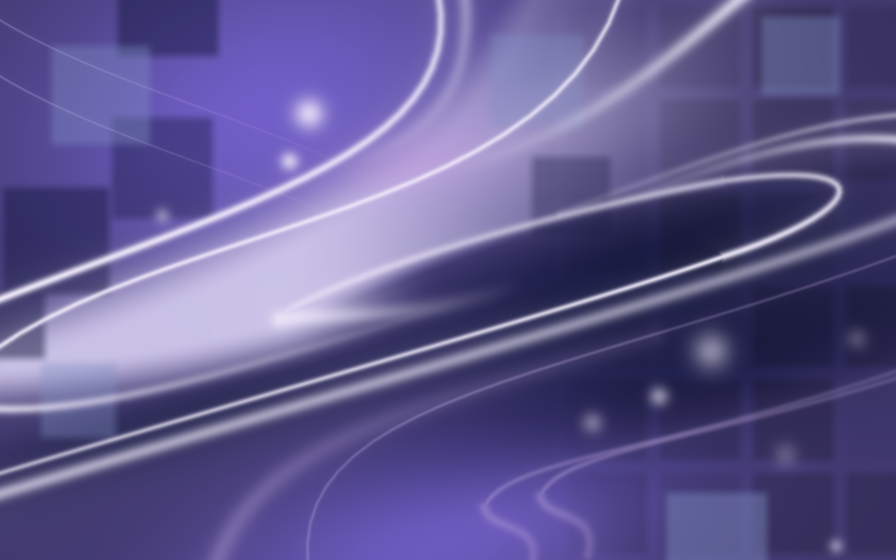
Reproduce this background procedurally as a WebGL 2 fragment shader.

```glsl
#version 300 es
precision highp float;
// Flowing ribbons of light over a violet haze with soft square tiles and sparks.
// The haze is built from tilted Gaussian blobs and curved edges; each ribbon
// is a glow around a cubic curve, with a brightness that changes along it.
uniform vec2 u_resolution;
out vec4 outColor;

const vec3 NIGHT = vec3(0.08, 0.09, 0.25);
const vec3 DUSK = vec3(0.25, 0.22, 0.43);
const vec3 VIOLET = vec3(0.44, 0.37, 0.78);
const vec3 LILAC = vec3(0.81, 0.78, 0.92);
const vec3 PINK = vec3(0.76, 0.6, 0.87);
const vec3 STEEL = vec3(0.5, 0.56, 0.77);
const vec3 WHITE = vec3(0.95, 0.93, 0.99);
const vec2 TILT = vec2(0.96, 0.28);

// Tiles: centre, half size, strength (negative is dark)
const vec4 TILES[] = vec4[](
  vec4(0.3, 0.99, 0.09, -0.5), vec4(0.29, 0.7, 0.09, -0.4),
  vec4(0.1, 0.57, 0.095, -0.5), vec4(0.18, 0.83, 0.088, 0.4),
  vec4(0.96, 0.855, 0.083, 0.35), vec4(1.43, 0.9, 0.07, 0.4),
  vec4(1.28, 0.03, 0.09, 0.45), vec4(0.02, 0.42, 0.06, -0.5),
  vec4(0.14, 0.285, 0.067, 0.35), vec4(1.02, 0.65, 0.07, -0.35));

// Sparks: centre, radius, strength
const vec4 SPARKS[] = vec4[](
  vec4(0.552, 0.797, 0.028, 0.8), vec4(0.517, 0.712, 0.017, 0.7),
  vec4(0.29, 0.615, 0.015, 0.35), vec4(1.27, 0.373, 0.034, 0.5),
  vec4(1.177, 0.292, 0.018, 0.5), vec4(1.058, 0.245, 0.02, 0.35),
  vec4(1.403, 0.188, 0.022, 0.22), vec4(1.493, 0.025, 0.014, 0.4),
  vec4(1.53, 0.395, 0.02, 0.22));

float hash(vec2 cell) {
  vec3 q = fract(vec3(cell.xyx) * 0.1031);
  q += dot(q, q.yzx + 33.33);
  return fract((q.x + q.y) * q.z);
}

float blob(vec2 p, vec2 centre, vec2 radii) {
  vec2 d = p - centre;
  d = vec2(dot(d, TILT), dot(d, vec2(-TILT.y, TILT.x))) / radii;
  return exp(-dot(d, d));
}

float softBox(vec2 d, float halfSize, float blur) {
  vec2 s = smoothstep(vec2(halfSize + blur), vec2(halfSize - blur), abs(d));
  return s.x * s.y;
}

vec2 cubic(vec2 a, vec2 b, vec2 c, vec2 d, float t) {
  float s = 1.0 - t;
  return s * s * (s * a + 3.0 * t * b) + t * t * (3.0 * s * c + t * d);
}

// Glow around a cubic curve; gain runs from its start to its end
float ribbon(vec2 p, vec2 a, vec2 b, vec2 c, vec2 d, float width, vec2 gain) {
  const int STEPS = 22;
  vec2 prev = a, best = vec2(9.0, 0.0);
  for (int i = 1; i <= STEPS; i++) {
    vec2 next = cubic(a, b, c, d, float(i) / float(STEPS));
    vec2 seg = next - prev;
    float h = clamp(dot(p - prev, seg) / dot(seg, seg), 0.0, 1.0);
    float dist = length(p - prev - h * seg);
    if (dist < best.x) best = vec2(dist, (float(i - 1) + h) / float(STEPS));
    prev = next;
  }
  float r = best.x / width;
  return mix(gain.x, gain.y, best.y) * (0.88 * exp(-r * r) + 0.12 * exp(-r * 0.3));
}

vec3 haze(vec2 p) {
  float x = p.x, u = x - 0.52;
  float top = 0.4625 + 0.33 * x + 0.14 * x * x + 0.3 * pow(x, 8.0);
  float base = 0.268 + 0.06 * x + 0.2 * x * x;
  float fold = smoothstep(0.015, -0.03, p.y - 0.4375 - 0.47 * u + 0.19 * u * u);
  vec3 col = mix(DUSK, VIOLET, blob(p, vec2(0.48, 0.8), vec2(0.45, 0.3)));
  col = mix(col, VIOLET, 0.95 * blob(p, vec2(0.78, 0.04), vec2(0.42, 0.18)));
  col = mix(col, LILAC, 0.4 * blob(p, vec2(1.03, 0.78), vec2(0.28, 0.14)));
  col = mix(col, NIGHT, fold * blob(p, vec2(1.15, 0.5), vec2(0.48, 0.16)));
  col = mix(col, NIGHT, 0.7 * blob(p, vec2(1.3, 0.36), vec2(0.5, 0.12)));
  col = mix(col, NIGHT, 0.8 * blob(p, vec2(0.3, 0.24), vec2(0.45, 0.06)));
  // Bright sheet between the upper ribbon and the lower edge
  float sheet = smoothstep(-0.02, 0.08, p.y - base) * smoothstep(0.02, -0.13, p.y - top);
  sheet *= (1.0 - smoothstep(0.5, 1.2, x)) * (1.0 - fold * smoothstep(0.5, 0.8, x));
  col = mix(col, LILAC, 0.95 * sheet);
  return mix(col, PINK, 0.5 * blob(p, vec2(0.75, 0.71), vec2(0.16, 0.06)));
}

void main() {
  vec2 p = gl_FragCoord.xy / u_resolution.y;
  vec3 col = haze(p);
  // Faint scattered grid, then the distinct tiles
  vec2 grid = p * 6.0;
  col *= 1.0 - 0.22 * hash(floor(grid)) * softBox(fract(grid) - 0.5, 0.43, 0.07) * smoothstep(0.9, 1.3, p.x);
  for (int i = 0; i < TILES.length(); i++) {
    vec4 t = TILES[i];
    col = mix(col, t.w < 0.0 ? NIGHT : STEEL, abs(t.w) * softBox(p - t.xy, t.z, 0.012));
  }
  // Thin veils, each drawn twice with a shift
  float veil = ribbon(p, vec2(1.61, 0.546), vec2(1.0, 0.323), vec2(0.52, 0.29), vec2(0.55, -0.01), 0.003, vec2(0.25, 0.3));
  veil += ribbon(p, vec2(0.385, -0.01), vec2(0.46, 0.21), vec2(0.73, 0.27), vec2(1.17, 0.4), 0.02, vec2(0.35, 0.1));
  for (int i = 0; i < 2; i++) {
    vec2 q = p - float(i) * vec2(0.1, 0.02), r = p + float(i) * vec2(0.0, 0.1);
    float bend = ribbon(q, vec2(1.61, 0.34), vec2(1.17, 0.19), vec2(0.9, 0.18), vec2(0.865, 0.094), 0.005, vec2(0.2, 0.35));
    veil += max(bend, ribbon(q, vec2(0.865, 0.094), vec2(0.875, 0.05), vec2(0.97, 0.07), vec2(0.95, -0.01), 0.01, vec2(0.35, 0.25)));
    veil += ribbon(r, vec2(-0.01, 0.97), vec2(0.2, 0.84), vec2(0.5, 0.78), vec2(0.7, 0.66), 0.0018, vec2(0.35, 0.0));
  }
  col = mix(col, mix(PINK, LILAC, 0.5), min(veil, 1.0));
  // Looping ribbon, joined from four curves
  float glow = ribbon(p, vec2(0.5, 0.437), vec2(0.625, 0.517), vec2(1.0, 0.625), vec2(1.292, 0.677), 0.008, vec2(0.5, 0.6));
  glow = max(glow, ribbon(p, vec2(1.292, 0.677), vec2(1.583, 0.719), vec2(1.552, 0.625), vec2(1.292, 0.542), 0.007, vec2(0.6, 0.9)));
  glow = max(glow, ribbon(p, vec2(1.292, 0.542), vec2(1.042, 0.454), vec2(0.417, 0.281), vec2(-0.01, 0.152), 0.005, vec2(0.9, 0.6)));
  glow = max(glow, ribbon(p, vec2(0.94, 0.495), vec2(0.75, 0.427), vec2(0.6, 0.442), vec2(0.5, 0.43), 0.016, vec2(0.0, 0.75)));
  // Long sweeping ribbons
  glow += ribbon(p, vec2(0.783, 1.01), vec2(0.833, 0.74), vec2(0.469, 0.646), vec2(-0.01, 0.462), 0.008, vec2(0.7, 0.95));
  glow += ribbon(p, vec2(0.83, 1.01), vec2(0.85, 0.82), vec2(0.74, 0.74), vec2(0.6, 0.7), 0.014, vec2(0.4, 0.0));
  glow += ribbon(p, vec2(1.108, 1.01), vec2(0.979, 0.615), vec2(0.3125, 0.604), vec2(-0.01, 0.375), 0.005, vec2(0.75, 0.85));
  glow += ribbon(p, vec2(1.33, 1.01), vec2(1.17, 0.875), vec2(1.04, 0.76), vec2(0.79, 0.69), 0.014, vec2(0.8, 0.0));
  glow += ribbon(p, vec2(-0.01, 0.27), vec2(0.21, 0.26), vec2(0.52, 0.375), vec2(0.83, 0.458), 0.009, vec2(0.75, 0.0));
  glow += ribbon(p, vec2(1.61, 0.795), vec2(1.42, 0.78), vec2(1.25, 0.71), vec2(1.0, 0.62), 0.007, vec2(0.45, 0.1));
  glow += ribbon(p, vec2(1.61, 0.75), vec2(1.45, 0.765), vec2(1.3, 0.71), vec2(1.1, 0.64), 0.01, vec2(0.7, 0.0));
  glow += ribbon(p, vec2(1.61, 0.61), vec2(1.3, 0.49), vec2(0.6, 0.3), vec2(-0.01, 0.115), 0.013, vec2(0.45, 0.65));
  for (int i = 0; i < SPARKS.length(); i++) {
    vec4 s = SPARKS[i];
    vec2 d = (p - s.xy) / s.z;
    glow += s.w * exp(-dot(d, d));
  }
  outColor = vec4(mix(col, WHITE, clamp(glow, 0.0, 1.0)), 1.0);
}
```
